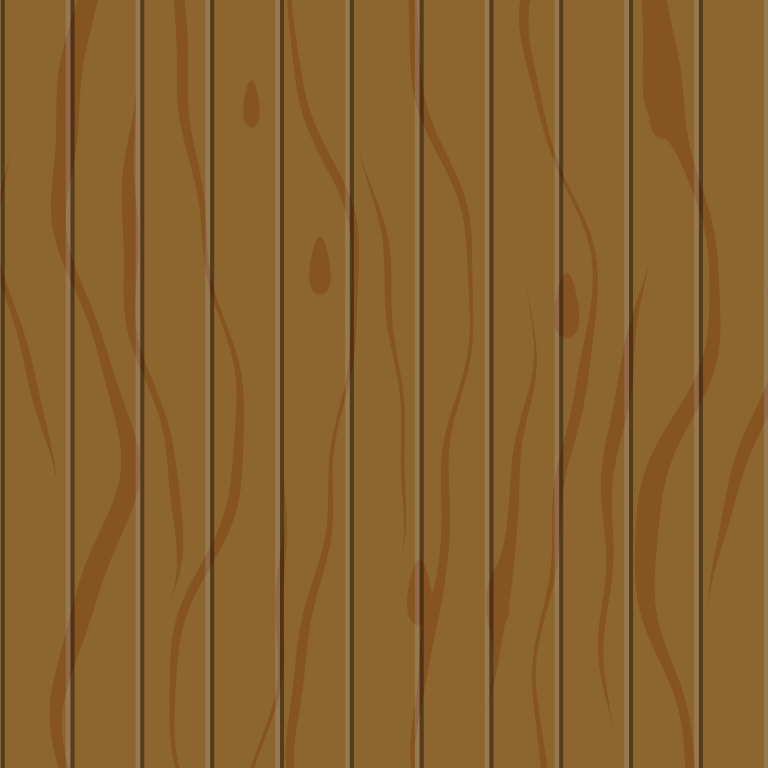
A WebGL 2 fragment shader for this texture:

```glsl
#version 300 es
precision highp float;
// Wooden wall of eleven vertical planks. Each joint is a light bevel beside a
// dark groove, laid as translucent bands over a flat grain that flows across
// the planks: tapered veins swayed by layered sines, parting around knots.
uniform vec2 u_resolution;
out vec4 outColor;

const float TAU = 6.2831853;
const float PLANKS = 11.0;
const int VEINS = 13;
const int KNOTS = 6;
const vec3 WOOD = vec3(0.55, 0.40, 0.18);
const vec3 GRAIN = vec3(0.52, 0.33, 0.13);
const vec3 BEVEL = vec3(0.78, 0.81, 1.0);

float hash(float n) {
    return fract(sin(n * 12.9898 + 4.1) * 4375.85);
}

// Coverage of a shape from its signed distance, negative inside.
float fill(float dist, float soft) {
    return 1.0 - smoothstep(-soft, soft, dist);
}

// Coverage of the interval from lo to hi.
float band(float x, float lo, float hi, float soft) {
    return fill(max(lo - x, x - hi), soft);
}

// Knots lie along a shallow arc, high at both ends and low in the middle.
vec2 knotCenter(float k) {
    float t = k / float(KNOTS - 1);
    vec2 jitter = vec2(hash(k + 31.0), hash(k + 47.0)) - 0.5;
    return vec2(0.32 + 0.55 * t, 0.53 + 0.32 * cos(TAU * t)) + jitter * vec2(0.05, 0.1);
}

vec2 knotRadius(float k) {
    float t = k / float(KNOTS - 1);
    return mix(vec2(0.009, 0.028), vec2(0.02, 0.054), mix(hash(k + 61.0), t, 0.6));
}

// Tall ellipse drawn to a narrower tip at the top.
float knotDistance(vec2 d, vec2 radius) {
    d.x *= 1.0 + 0.35 * clamp(d.y / radius.y, -1.0, 1.0);
    return (length(d / radius) - 1.0) * radius.x;
}

// Pushes the veins sideways where they pass a knot.
float partAround(vec2 d, vec2 radius) {
    vec2 q = d / (radius * vec2(2.4, 2.0));
    return 0.75 * d.x * exp(-dot(q, q));
}

// Center line of a vein: one slow sway with two finer waves.
float veinPath(float y, float home, float seed) {
    float peak = 0.3 + 0.4 * home + 0.35 * (hash(seed + 3.0) - 0.5);
    float sway = mix(0.028, 0.045, hash(seed + 5.0));
    float rate = mix(0.9, 1.35, hash(seed + 7.0));
    float path = home + sway * cos(TAU * rate * (y - peak));
    path += 0.011 * sin(TAU * (2.1 * y + hash(seed + 11.0)));
    return path + 0.004 * sin(TAU * (4.7 * y + hash(seed + 13.0)));
}

// Half width of a vein; partial veins come to a point at both ends.
float veinWidth(float y, float home, float seed, bool partial) {
    float broad = pow(0.5 + 0.5 * cos(TAU * (home - 0.12) / 0.77), 6.0);
    float width = mix(0.0062, 0.0135, broad);
    width *= 0.85 + 0.35 * sin(TAU * (1.6 * y + hash(seed + 17.0)));
    if (partial) {
        float start = mix(-0.2, 0.35, hash(seed + 19.0));
        float end = start + mix(0.5, 0.8, hash(seed + 23.0));
        width *= smoothstep(start, start + 0.2, y) * (1.0 - smoothstep(end - 0.25, end, y));
    }
    return width;
}

float grain(vec2 p, float soft) {
    float cover = 0.0;
    vec2 flow = p;
    for (int i = 0; i < KNOTS; i++) {
        float k = float(i);
        vec2 d = p - knotCenter(k);
        vec2 radius = knotRadius(k);
        cover = max(cover, fill(knotDistance(d, radius), soft));
        flow.x -= partAround(d, radius);
    }
    for (int i = 0; i < VEINS; i++) {
        float seed = float(i);
        float home = (seed + 0.5) / float(VEINS);
        float width = veinWidth(p.y, home, seed, i % 2 == 0);
        float dist = abs(flow.x - veinPath(p.y, home, seed)) - width;
        cover = max(cover, fill(dist + soft, soft));
    }
    return cover;
}

void main() {
    vec2 uv = gl_FragCoord.xy / u_resolution;
    float soft = 0.6 / min(u_resolution.x, u_resolution.y);
    vec3 color = mix(WOOD, GRAIN, grain(uv, soft));

    // Plank joints, measured in plank widths from the nearest seam.
    float seam = fract(uv.x * PLANKS + 0.5) - 0.5;
    float seamSoft = soft * PLANKS;
    color = mix(color, BEVEL, 0.17 * band(seam, -0.058, 0.01, seamSoft));
    color *= 1.0 - 0.4 * band(seam, 0.01, 0.068, seamSoft);
    outColor = vec4(color, 1.0);
}
```
